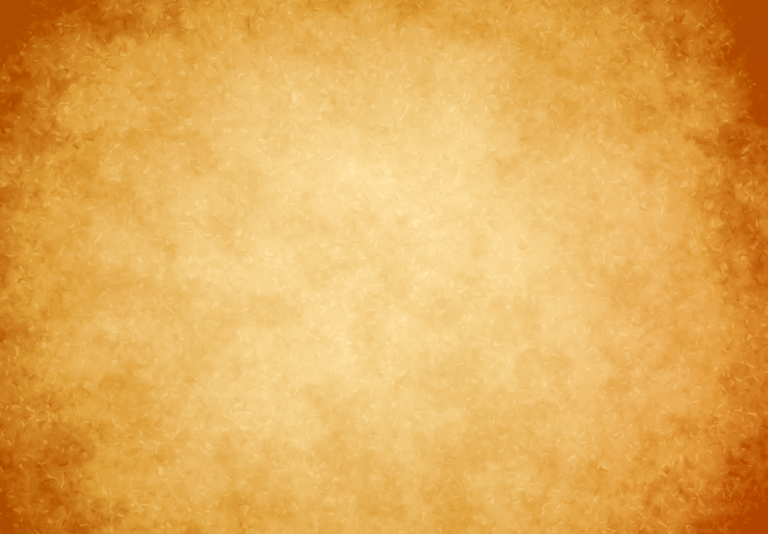
Write a Shadertoy shader that draws this texture.

```glsl
#define LIGHT vec3(0.990, 0.875, 0.625)
#define AMBER vec3(0.870, 0.620, 0.220)
#define BURNT vec3(0.705, 0.335, 0.000)
#define GLOW_CENTER vec2(0.50, 0.48)
#define FALLOFF vec2(0.62, 0.46)
#define BASE_TONE 0.045
#define CLOUD_AMOUNT 0.20
#define BLOTCH_AMOUNT 0.15
#define GRAIN_AMOUNT 0.24
#define FLECK_AMOUNT 0.15
#define RUST_AMOUNT 0.035

float hash(vec2 p) {
    return fract(sin(dot(p, vec2(127.1, 311.7))) * 43758.55);
}

float valueNoise(vec2 p) {
    vec2 cell = floor(p), f = fract(p);
    f = f * f * (3.0 - 2.0 * f);
    float low = mix(hash(cell), hash(cell + vec2(1, 0)), f.x);
    float high = mix(hash(cell + vec2(0, 1)), hash(cell + vec2(1, 1)), f.x);
    return mix(low, high, f.y);
}

// Five octaves, centered near zero
float fbm(vec2 p) {
    float sum = 0.0, weight = 0.5;
    for (int i = 0; i < 5; i++) {
        sum += weight * (valueNoise(p) - 0.5);
        p = mat2(1.6, 1.2, -1.2, 1.6) * p + 7.3;
        weight *= 0.6;
    }
    return sum;
}

// Short, randomly turned flakes, one per grid cell
float flecks(vec2 p) {
    vec2 cell = floor(p);
    float cover = 0.0;
    for (int y = -1; y <= 1; y++) {
        for (int x = -1; x <= 1; x++) {
            vec2 id = cell + vec2(x, y);
            float angle = 6.283 * hash(id + 3.7);
            vec2 axis = vec2(cos(angle), sin(angle));
            vec2 d = p - id - vec2(hash(id), hash(id + 19.1));
            float along = clamp(dot(d, axis), -0.2, 0.2);
            float strength = smoothstep(0.4, 1.0, hash(id + 41.3));
            cover = max(cover, strength * smoothstep(0.28, 0.06, length(d - along * axis)));
        }
    }
    return cover;
}

vec3 parchment(float tone) {
    vec3 warm = mix(LIGHT, AMBER, min(tone / 0.6, 1.0));
    return mix(warm, BURNT, clamp((tone - 0.6) / 0.4, 0.0, 1.15));
}

void mainImage(out vec4 fragColor, in vec2 fragCoord) {
    vec2 uv = fragCoord / iResolution.xy;
    vec2 p = fragCoord / iResolution.y;

    // Broad glow fading to burnt borders
    vec2 fromCenter = 2.0 * (uv - GLOW_CENTER);
    float tone = BASE_TONE + dot(FALLOFF, fromCenter * fromCenter);
    tone += 0.13 * smoothstep(0.78, 1.0, abs(fromCenter.x));

    // Soft clouds and small ragged blotches
    float cloud = fbm(p * 6.0 + 4.0);
    float blotch = fbm(p * 19.0 + 13.0) + 0.5 * cloud;
    float edge = 0.6 + 0.4 * smoothstep(0.1, 0.7, tone);
    tone += CLOUD_AMOUNT * cloud;
    tone += BLOTCH_AMOUNT * edge * (smoothstep(-0.12, 0.3, blotch) - 0.32);

    // Paper grain with pale and dark flakes
    vec2 jitter = 0.9 * vec2(valueNoise(p * 80.0), valueNoise(p * 80.0 + 31.0));
    tone += GRAIN_AMOUNT * edge * fbm(p * 75.0 + jitter);
    tone -= FLECK_AMOUNT * edge * (flecks(p * 72.0 + jitter) - 0.12);
    tone += 0.6 * FLECK_AMOUNT * edge * (flecks(p * 58.0 + jitter + 91.0) - 0.12);

    vec3 color = parchment(tone);

    // Rust tint toward the lower right
    float rust = smoothstep(0.6, 1.0, uv.x) * (1.0 - 0.7 * uv.y);
    color += RUST_AMOUNT * rust * vec3(0.6, -0.7, 0.0);
    fragColor = vec4(clamp(color, 0.0, 1.0), 1.0);
}
```
